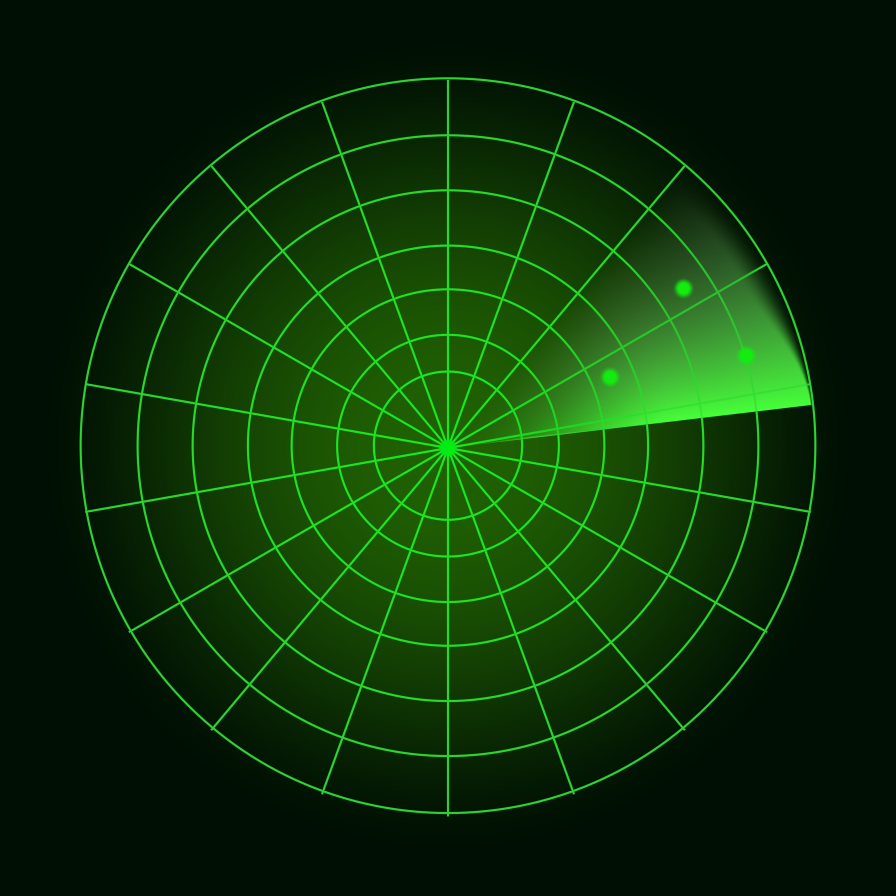
Reproduce this background procedurally as a WebGL 1 fragment shader.

```glsl
precision highp float;
// A green radar scope: a softly glowing disc with concentric rings and spokes,
// a fading sweep sector and a few blips. Everything comes from radial and
// angular distances measured from the canvas centre, in canvas units.

uniform vec2 u_resolution;

const float DEGREE = 0.01745329;

// Layout
const vec2  RING_CENTRE  = vec2(0.0, 0.0026);
const vec4  OUTER_RINGS  = vec4(0.4100, 0.3464, 0.2850, 0.2233);
const vec3  INNER_RINGS  = vec3(0.1745, 0.1237, 0.0827);
const float SCOPE_RADIUS = 0.41;
const float GLOW_RADIUS  = 0.45;
const float SPOKE_STEP   = 20.0 * DEGREE;
const float LINE_HALF    = 0.0012;
const float HUB_RADIUS   = 0.0105;
const float BLIP_RADIUS  = 0.0125;
const vec2  BLIP_A = vec2(0.263, 0.178);
const vec2  BLIP_B = vec2(0.333, 0.103);
const vec2  BLIP_C = vec2(0.181, 0.079);

// Sweep
const float SWEEP_START = 6.75 * DEGREE;
const float SWEEP_WIDTH = 43.0 * DEGREE;
const float BEAM_WIDTH  = 1.5 * DEGREE;

// Colours
const vec3 BACKDROP   = vec3(0.000, 0.060, 0.010);
const vec3 DISC_GLOW  = vec3(0.125, 0.320, 0.000);
const vec3 LINE_INNER = vec3(0.080, 0.930, 0.110);
const vec3 LINE_OUTER = vec3(0.180, 0.830, 0.200);
const vec3 SWEEP_HEAD = vec3(0.270, 1.000, 0.220);
const vec3 SWEEP_TAIL = vec3(0.500, 0.600, 0.480);
const vec3 BLIP_COLOR = vec3(0.070, 0.930, 0.060);
const vec3 HUB_COLOR  = vec3(0.000, 0.930, 0.080);

// Smooth coverage of a shape whose signed distance is d
float coverage(float d, float pixel) {
  return 1.0 - smoothstep(-0.7 * pixel, 0.7 * pixel, d);
}

float ringDistance(float radius) {
  vec4 outer = abs(radius - OUTER_RINGS);
  vec3 inner = abs(radius - INNER_RINGS);
  float nearestOuter = min(min(outer.x, outer.y), min(outer.z, outer.w));
  return min(nearestOuter, min(inner.x, min(inner.y, inner.z)));
}

float spokeDistance(float radius, float angle) {
  float folded = mod(angle, SPOKE_STEP) - 0.5 * SPOKE_STEP;
  float side = radius * abs(sin(folded));
  return max(side, radius - SCOPE_RADIUS);
}

// Sweep colour in rgb, opacity in a
vec4 sweepLight(float radius, float angle, float pixel) {
  float offset = angle - SWEEP_START;
  float age = clamp(offset / SWEEP_WIDTH, 0.0, 1.0);
  float fan = (1.0 - age) * smoothstep(0.0, 0.26, radius);
  float beam = 0.85 * exp(-max(offset, 0.0) / BEAM_WIDTH)
             * smoothstep(0.0, 0.10, radius);
  float rimSoftness = mix(0.003, 0.035, smoothstep(0.0, 0.5, age));
  float rim = 1.0 - smoothstep(SCOPE_RADIUS - rimSoftness, SCOPE_RADIUS, radius);
  float edge = coverage(-radius * sin(offset), pixel) * step(abs(offset), 1.5);
  return vec4(mix(SWEEP_HEAD, SWEEP_TAIL, age), max(fan, beam) * rim * edge);
}

void main() {
  float size = min(u_resolution.x, u_resolution.y);
  float pixel = 1.0 / size;
  vec2 p = (gl_FragCoord.xy - 0.5 * u_resolution) / size;
  float radius = length(p);
  float ringRadius = length(p - RING_CENTRE);
  float angle = atan(p.y, p.x);

  // Disc glow, spilling slightly past the rim
  float falloff = max(1.0 - pow(ringRadius / GLOW_RADIUS, 2.0), 0.0);
  vec3 color = BACKDROP + DISC_GLOW * pow(falloff, 1.5);

  // Sweep sector
  vec4 sweep = sweepLight(radius, angle, pixel);
  color = mix(color, sweep.rgb, sweep.a);

  // Rings and spokes, fainter under the sweep
  float grid = min(ringDistance(ringRadius), spokeDistance(radius, angle));
  vec3 lineColor = mix(LINE_INNER, LINE_OUTER, radius / SCOPE_RADIUS);
  float lineAlpha = coverage(grid - LINE_HALF, pixel) * (1.0 - 0.5 * sweep.a);
  color = mix(color, lineColor, lineAlpha);

  // Blips and hub
  float blip = min(length(p - BLIP_A), min(length(p - BLIP_B), length(p - BLIP_C)));
  color = mix(color, BLIP_COLOR, 1.0 - smoothstep(0.4 * BLIP_RADIUS, BLIP_RADIUS, blip));
  color = mix(color, HUB_COLOR, 1.0 - smoothstep(0.6 * HUB_RADIUS, HUB_RADIUS * 1.1, radius));

  gl_FragColor = vec4(color, 1.0);
}
```
